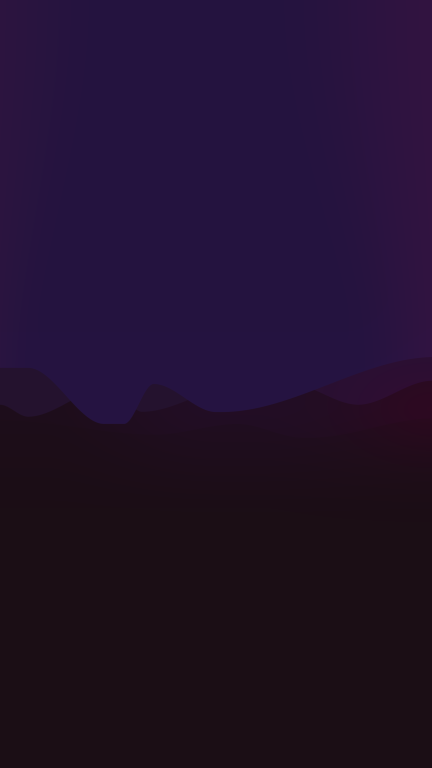
Give the GLSL for this background, as a Shadertoy shader.

```glsl
const vec3 SKY_CORE   = vec3(0.142, 0.076, 0.247);
const vec3 SKY_LEFT   = vec3(0.178, 0.078, 0.247);
const vec3 SKY_RIGHT  = vec3(0.196, 0.076, 0.252);
const vec3 HAZE_LEFT  = vec3(0.140, 0.070, 0.180);
const vec3 HAZE_RIGHT = vec3(0.162, 0.060, 0.195);
const vec3 HILL_LEFT  = vec3(0.115, 0.052, 0.105);
const vec3 HILL_MID   = vec3(0.132, 0.052, 0.142);
const vec3 HILL_RIGHT = vec3(0.145, 0.047, 0.125);
const vec3 GROUND     = vec3(0.104, 0.053, 0.082);
const vec3 EMBER      = vec3(0.030, -0.012, 0.005);
const vec2 EMBER_POS  = vec2(1.0, 0.465);
const vec2 EMBER_SIZE = vec2(0.16, 0.055);
const float FADE_LOW  = 0.31;
const float FADE_HIGH = 0.475;

// Ridge heights are built from chained smooth rises and falls
float skyline(float x) {
    return 0.521 - 0.073 * smoothstep(0.065, 0.241, x)
                 + 0.052 * smoothstep(0.287, 0.356, x)
                 - 0.0365 * smoothstep(0.356, 0.500, x)
                 + 0.0716 * smoothstep(0.514, 1.007, x);
}

float middleRidge(float x) {
    return 0.473 - 0.0156 * smoothstep(0.0, 0.065, x)
                 + 0.0390 * smoothstep(0.065, 0.255, x)
                 - 0.0326 * smoothstep(0.255, 0.329, x)
                 + 0.0365 * smoothstep(0.329, 0.567, x)
                 - 0.0273 * smoothstep(0.671, 0.829, x)
                 + 0.0312 * smoothstep(0.829, 1.0, x);
}

float nearRidge(float x) {
    return 0.453 - 0.019 * smoothstep(0.0, 0.36, x)
                 + 0.014 * smoothstep(0.36, 0.55, x)
                 - 0.018 * smoothstep(0.55, 0.70, x)
                 + 0.025 * smoothstep(0.72, 1.0, x);
}

// Antialiased coverage below a ridge, corrected for its slope
float below(float ridge, float y, float pixel, float aspect, float step_) {
    float slope = step_ / (pixel * aspect);
    float width = pixel * sqrt(1.0 + slope * slope);
    return 1.0 - smoothstep(-0.7, 0.7, (y - ridge) / width);
}

vec3 skyColor(vec2 p) {
    float leftReach = mix(0.08, 0.24, smoothstep(0.45, 1.0, p.y));
    float rightStart = mix(0.82, 0.62, smoothstep(0.45, 1.0, p.y));
    float leftTint = 1.0 - smoothstep(-0.08, leftReach, p.x);
    float rightTint = smoothstep(rightStart, 1.06, p.x);
    vec3 color = mix(SKY_CORE, SKY_LEFT, leftTint);
    color = mix(color, SKY_RIGHT, rightTint);
    return color + vec3(0.004, 0.0, 0.010) * (1.0 - smoothstep(0.44, 0.62, p.y));
}

vec3 hillColor(vec2 p) {
    vec3 tint = mix(HILL_LEFT, HILL_MID, smoothstep(0.1, 0.5, p.x));
    tint = mix(tint, HILL_RIGHT, smoothstep(0.6, 1.0, p.x));
    return mix(GROUND, tint, smoothstep(FADE_LOW, FADE_HIGH, p.y));
}

void mainImage(out vec4 fragColor, in vec2 fragCoord) {
    vec2 p = fragCoord / iResolution.xy;
    vec2 px = 1.0 / iResolution.xy;
    float aspect = iResolution.x / iResolution.y;

    // Height change of each ridge across one pixel
    float skyEdge = skyline(p.x);
    float midEdge = middleRidge(p.x);
    float nearEdge = nearRidge(p.x);
    float skyStep = (skyline(p.x + px.x) - skyEdge);
    float midStep = (middleRidge(p.x + px.x) - midEdge);
    float nearStep = (nearRidge(p.x + px.x) - nearEdge);

    float land = below(skyEdge, p.y, px.y, 1.0, skyStep);
    float middle = below(midEdge, p.y, px.y, 1.0, midStep);
    float near = below(nearEdge, p.y, px.y, 1.0, nearStep);

    // Ember light on the right slope
    vec2 d = (p - EMBER_POS) / EMBER_SIZE;
    vec3 ember = EMBER * exp(-dot(d, d));

    // Layers from far to near
    vec3 haze = mix(HAZE_LEFT, HAZE_RIGHT, smoothstep(0.3, 0.9, p.x));
    vec3 hills = hillColor(p);
    hills = mix(hills, mix(hills, GROUND, 0.28), near);
    vec3 ground = mix(haze, hills, middle) + ember;
    fragColor = vec4(mix(skyColor(p), ground, land), 1.0);
}
```
